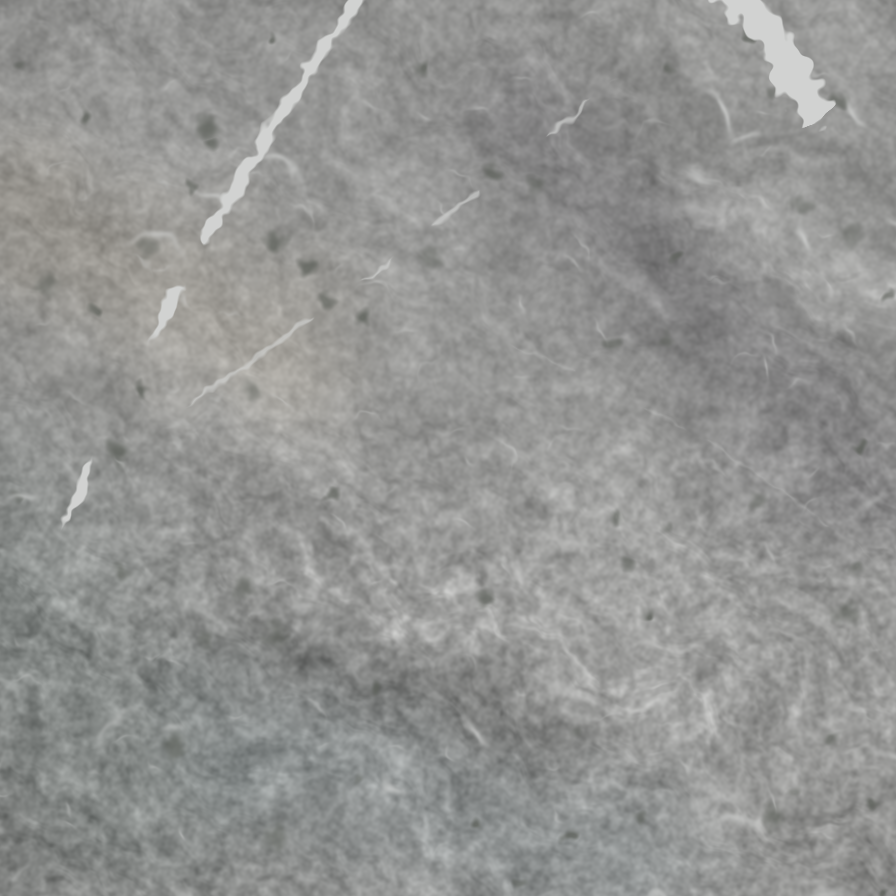
A Shadertoy shader for this texture:

```glsl
// Weathered grey marble with a broken white crack, pale flecks, dark specks and cloudy tints.

const vec3 STONE = vec3(0.584, 0.585, 0.579);
const vec3 CHALK = vec3(0.82, 0.825, 0.82);
const vec3 SPECK = vec3(0.36, 0.375, 0.35);
const vec3 WARM_TINT = vec3(0.022, 0.010, -0.008);
const vec3 COOL_TINT = vec3(-0.055, -0.040, -0.042);
const vec3 BLUE_TINT = vec3(-0.012, 0.002, 0.008);
const vec3 SLATE_TINT = vec3(-0.075, -0.078, -0.070);

vec2 hash2(vec2 cell) {
    vec3 q = fract(cell.xyx * vec3(0.1031, 0.1030, 0.0973));
    q += dot(q, q.yzx + 33.33);
    return fract((q.xx + q.yz) * q.zy);
}

mat2 rotation(float angle) {
    float c = cos(angle), s = sin(angle);
    return mat2(c, s, -s, c);
}

float corner(vec2 cell, vec2 offset) {
    return dot(hash2(cell) * 2.0 - 1.0, offset);
}

float gradientNoise(vec2 p) {
    vec2 i = floor(p), f = fract(p);
    vec2 u = f * f * f * (f * (f * 6.0 - 15.0) + 10.0);
    vec2 e = vec2(1.0, 0.0);
    return mix(mix(corner(i, f), corner(i + e, f - e), u.x),
               mix(corner(i + e.yx, f - e.yx), corner(i + e.xx, f - e.xx), u.x), u.y);
}

float fbm(vec2 p, int octaves) {
    float sum = 0.0, amplitude = 1.0;
    for (int i = 0; i < octaves; i++) {
        sum += amplitude * gradientNoise(p);
        p = rotation(0.6) * p * 2.03 + 17.3;
        amplitude *= 0.6;
    }
    return sum;
}

// Soft elongated cloud between two points
float cloud(vec2 p, vec2 a, vec2 b, float radius) {
    vec2 ab = b - a;
    vec2 d = p - a - ab * clamp(dot(p - a, ab) / dot(ab, ab), 0.0, 1.0);
    return exp(-dot(d, d) / (radius * radius));
}

// Bowed, ragged vein; gaps from 0 (whole) to 1 (mostly broken)
float vein(vec2 p, vec2 a, vec2 b, float bow, float width, float ragged, float gaps) {
    vec2 dir = normalize(b - a);
    float along = dot(p - a, dir) / length(b - a);
    float across = dot(p - a, vec2(-dir.y, dir.x)) - bow * 4.0 * along * (1.0 - along);
    across += ragged * (gradientNoise(p * 32.0) + 0.7 * gradientNoise(p * 85.0));
    float taper = smoothstep(0.0, 0.08, along) * (1.0 - smoothstep(0.93, 1.0, along));
    float breaks = smoothstep(-0.1, 0.1, gradientNoise(vec2(along * 9.0, a.x * 31.0)) + 0.3 - 0.4 * gaps);
    float thickness = width * taper * breaks * (0.8 + 0.8 * gradientNoise(p * 50.0 + 5.0));
    return (1.0 - smoothstep(-0.002, 0.002, abs(across) - thickness)) * smoothstep(0.0, 0.4, taper * breaks);
}

// Scattered short curved strokes, thickest in the middle
float flecks(vec2 p, float count, float share) {
    vec2 grid = p * count, home = floor(grid);
    float wobble = 0.16 * gradientNoise(grid * 3.5);
    float mask = 0.0;
    for (int k = 0; k < 9; k++) {
        vec2 cell = home + vec2(k % 3, k / 3) - 1.0;
        vec2 place = hash2(cell + 3.7), shape = hash2(cell + 51.2);
        vec2 q = rotation((shape.x - 0.4) * 2.2) * (grid - cell - place);
        q.y += (shape.y - 0.5) * 3.0 * q.x * q.x + wobble;
        float size = mix(0.16, 0.38, shape.y);
        float body = exp(-pow(q.x / size, 2.0) * 1.4 - q.y * q.y / 0.0026);
        mask = max(mask, body * step(hash2(cell + 9.1).x, share) * mix(0.45, 1.0, shape.x));
    }
    return mask;
}

// Scattered soft roundish spots
float specks(vec2 p, float count, float share) {
    vec2 grid = p * count + 0.2 * vec2(gradientNoise(p * 60.0), gradientNoise(p * 60.0 + 40.0));
    vec2 home = floor(grid);
    float mask = 0.0;
    for (int k = 0; k < 9; k++) {
        vec2 cell = home + vec2(k % 3, k / 3) - 1.0;
        vec2 shape = hash2(cell + 71.3);
        float radius = mix(0.12, 0.28, shape.x * shape.x);
        float d = length(grid - cell - hash2(cell + 23.9));
        float body = 1.0 - smoothstep(radius * 0.2, radius * 1.3, d);
        mask = max(mask, body * step(hash2(cell + 88.4).y, share) * mix(0.45, 1.0, shape.y));
    }
    return mask;
}

void mainImage(out vec4 fragColor, in vec2 fragCoord) {
    vec2 p = fragCoord / iResolution.xy;
    vec2 w = p + 0.05 * vec2(fbm(p * 6.0, 4), fbm(p * 6.0 + 20.0, 4));

    // Cloudy tints
    vec3 color = STONE;
    color += WARM_TINT * cloud(w, vec2(0.0, 0.76), vec2(0.3, 0.62), 0.1);
    color += COOL_TINT * cloud(w, vec2(0.0, 0.33), vec2(0.12, 0.14), 0.17);
    color += BLUE_TINT * cloud(w, vec2(0.3, 0.16), vec2(0.68, 0.03), 0.1);
    color += SLATE_TINT * cloud(w, vec2(0.58, 0.86), vec2(0.95, 0.47), 0.09);
    color -= 0.08 * cloud(w, vec2(0.3, 0.3), vec2(0.62, 0.15), 0.05);
    color -= 0.045 * cloud(w, vec2(0.0, 0.06), vec2(0.3, 0.0), 0.08);

    // Pale diagonal ridges and slanted mottling
    float ridge = cloud(w, vec2(0.36, 0.36), vec2(0.78, 0.21), 0.04)
                + cloud(w, vec2(0.8, 0.78), vec2(1.0, 0.67), 0.035);
    float plain = cloud(w, vec2(0.25, 0.66), vec2(0.95, 0.36), 0.13);
    vec2 slanted = rotation(0.62) * w;
    float rough = mix(0.8, 1.2, 1.0 - smoothstep(0.35, 0.6, w.y));
    float mottle = fbm(slanted * vec2(20.0, 34.0), 3);
    float grain = fbm(p * 75.0, 2);
    color += 0.055 * ridge + 0.03 * plain + 0.085 * fbm(slanted * vec2(4.5, 9.0), 3);
    color += rough * (0.105 * mottle + 0.1 * grain + 0.12 * ridge * max(mottle, 0.0));

    // Dark specks, then pale flecks and veins
    color = mix(color, SPECK, 0.8 * specks(p, 17.0, 0.2));
    color = mix(color, CHALK, 0.75 * flecks(p, 11.0, 0.2));
    color = mix(color, CHALK, 0.4 * flecks(p + 4.3, 21.0, 0.25));
    color = mix(color, CHALK, 0.2 * vein(p, vec2(0.56, 0.62), vec2(0.98, 0.37), 0.02, 0.002, 0.006, 0.7));
    color = mix(color, CHALK, 0.65 * vein(p, vec2(0.73, 0.95), vec2(0.2, 0.54), 0.01, 0.0032, 0.008, 0.9));
    color = mix(color, CHALK, vein(p, vec2(0.43, 1.04), vec2(0.065, 0.4), -0.022, 0.0085, 0.009, 0.45));
    color = mix(color, CHALK, vein(p, vec2(0.78, 1.05), vec2(0.92, 0.85), 0.012, 0.025, 0.008, 0.0));

    fragColor = vec4(clamp(color, 0.0, 1.0), 1.0);
}
```
